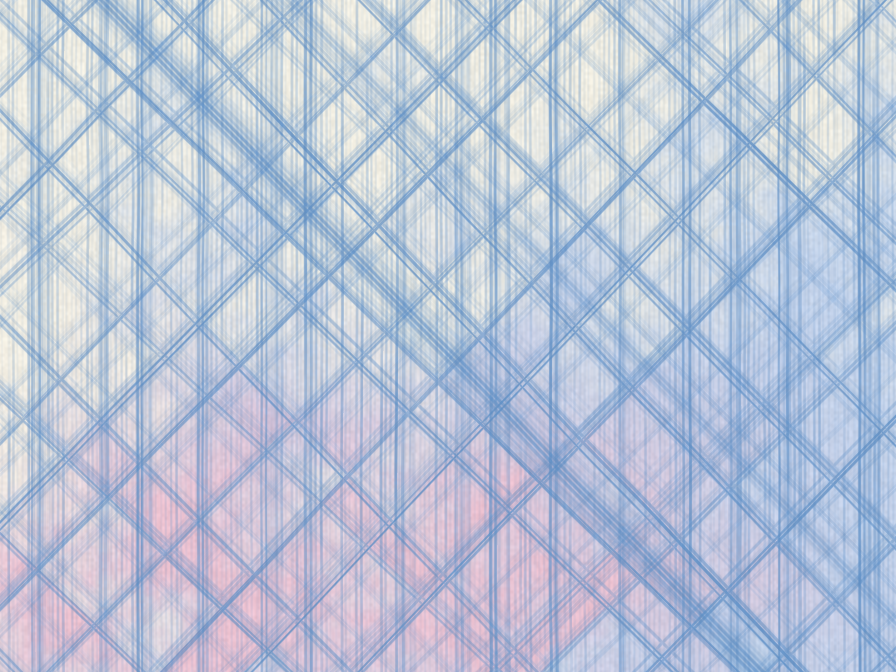
This pattern is drawn by a Shadertoy shader. Its source:

```glsl
// Woven pencil lattice: bundles of blue strands run vertically and along
// both diagonals over a cream paper with fine hatching. Blue and pink
// washes are tinted per facet, so their edges follow the diagonal strands.

float hash(vec2 p) {
    return fract(sin(dot(p, vec2(127.1, 311.7))) * 43758.5453);
}

float noise(vec2 p) {
    vec2 i = floor(p), f = fract(p);
    f = f * f * (3.0 - 2.0 * f);
    return mix(mix(hash(i), hash(i + vec2(1, 0)), f.x),
               mix(hash(i + vec2(0, 1)), hash(i + vec2(1, 1)), f.x), f.y);
}

float fbm(vec2 p) {
    float sum = 0.0, amp = 0.53;
    for (int k = 0; k < 4; k++) {
        sum += amp * noise(p);
        p = p * 2.1 + 17.3;
        amp *= 0.5;
    }
    return sum;
}

// Soft-edged stroke of a given half width
float stroke(float d, float halfWidth) {
    float blur = 0.7 / iResolution.y + 0.0004;
    return 1.0 - smoothstep(halfWidth - blur, halfWidth + blur, abs(d));
}

// Bundles of parallel strands across c, running along t.
// Returns the ink density and the index of the facet between bundles.
vec2 bundles(float c, float t, float gap, float spread, float tilt, float seed) {
    float cell = floor(c / gap), ink = 0.0, facet = cell;
    for (int k = -1; k <= 1; k++) {
        float i = cell + float(k);
        float centre = (i + 0.2 + 0.6 * hash(vec2(i, seed))) * gap
                     + tilt * (hash(vec2(i, seed + 3.0)) - 0.5) * (t - 0.4);
        facet += step(centre, c);
        float weight = 0.55 + 0.45 * hash(vec2(i, seed + 5.0));
        for (int s = 0; s < 4; s++) {
            float n = float(s);
            float r = hash(vec2(i * 4.0 + n, seed + 7.0));
            float offset = (n - 1.0 + 0.7 * (r - 0.5)) * spread;
            float strength = s < 2 ? 0.95 : 0.65 * r;
            strength *= weight * (0.7 + 0.45 * noise(vec2(t * 5.0 + r * 40.0, i)));
            ink = max(ink, strength * stroke(c - centre - offset, 0.0015 + 0.0011 * r));
        }
        // Pale smear between the strands
        ink = max(ink, 0.3 * weight * exp(-pow((c - centre) / spread, 2.0)));
    }
    return vec2(ink, facet);
}

// Dense band of strands gathered around one diagonal
float band(float c, float t, float centre, float width) {
    float d = c - centre - 0.012 * (t - 0.2);
    float i = floor(d / 0.007);
    float r = hash(vec2(i, 61.0));
    float strand = stroke(d - (i + 0.5) * 0.007, 0.0015 + 0.001 * r);
    return exp(-pow(d / width, 2.0)) * (0.35 + 0.6 * strand * (0.4 + 0.6 * r));
}

void mainImage(out vec4 fragColor, in vec2 fragCoord) {
    vec2 p = fragCoord / iResolution.y;
    float grain = noise(p * 210.0);

    // Hand-drawn wobble, then the two diagonal axes
    vec2 q = p + 0.0025 * (vec2(noise(p * 7.0), noise(p * 7.0 + 30.0)) - 0.5);
    float fall = (q.x + q.y) * 0.7071;
    float rise = (q.y - q.x) * 0.7071;

    vec2 falling = bundles(fall, rise, 0.105, 0.0062, 0.06, 2.0);
    vec2 rising = bundles(rise, fall, 0.108, 0.0062, 0.06, 13.0);
    float upright = bundles(q.x, q.y, 0.088, 0.0085, 0.0, 29.0).x;
    float faintFall = bundles(fall, rise, 0.071, 0.005, 0.05, 41.0).x;
    float faintRise = bundles(rise, fall, 0.064, 0.005, 0.05, 53.0).x;

    // Paper and washes
    float facetTint = hash(vec2(falling.y, rising.y)) - 0.5;
    float mottle = fbm(p * 5.0) + 0.35 * (fbm(p * 38.0) - 0.5);
    float wash = 0.62 - 0.75 * p.y + 0.34 * p.x + 0.8 * (mottle - 0.5) + 0.28 * facetTint;
    vec3 col = mix(vec3(0.955, 0.94, 0.89), vec3(0.73, 0.81, 0.93),
                   0.85 * smoothstep(0.05, 0.85, wash));
    float blush = exp(-6.0 * pow(length((p - vec2(0.17, 0.08)) * vec2(1.1, 1.3)), 1.5))
                + exp(-6.0 * pow(length((p - vec2(0.70, 0.13)) * vec2(0.9, 1.4)), 1.5));
    blush *= 0.75 + 0.9 * facetTint + 1.3 * (mottle - 0.5);
    col = mix(col, vec3(0.96, 0.75, 0.80), clamp(1.15 * blush, 0.0, 0.85));

    // Fine vertical hatching, broken along its length
    float column = floor(q.x * 135.0);
    float r = hash(vec2(column, 71.0));
    float hatch = stroke((fract(q.x * 135.0) - 0.3 - 0.4 * r) / 135.0, 0.0013 + 0.0008 * r);
    hatch *= 0.12 + 0.5 * r * smoothstep(0.2, 0.75, noise(vec2(column, p.y * 4.0 + r * 9.0)));
    hatch *= 0.7 + 0.6 * noise(vec2(q.x * 9.0, p.y * 3.0));

    // Layer the ink from faint to strong
    float clear = (1.0 - 0.75 * hatch) * (1.0 - 0.68 * upright);
    clear *= (1.0 - 0.28 * faintFall) * (1.0 - 0.28 * faintRise);
    clear *= 1.0 - 0.8 * max(falling.x, rising.x);
    clear *= 1.0 - 0.8 * band(fall, rise, 0.812, 0.018);
    clear *= 1.0 - 0.5 * band(fall, rise, 1.01, 0.012);
    float ink = (1.0 - clear) * (0.9 + 0.2 * grain);
    col = mix(col, vec3(0.37, 0.56, 0.77), clamp(ink, 0.0, 0.95));

    // Paper tooth
    col += 0.045 * (grain - 0.5) + 0.03 * (noise(p * vec2(260.0, 60.0)) - 0.5);
    fragColor = vec4(clamp(col, 0.0, 1.0), 1.0);
}
```
